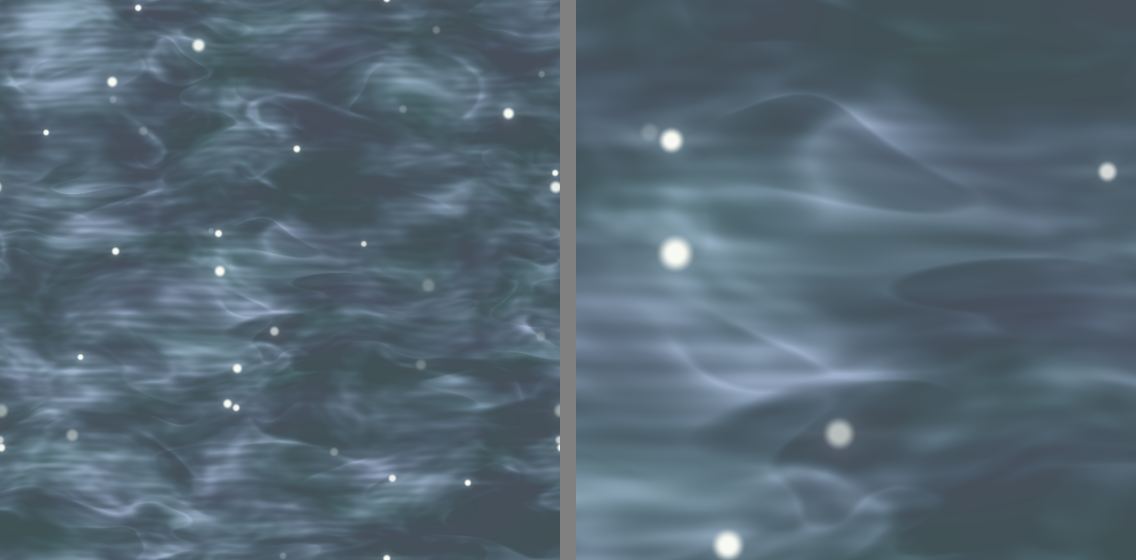
Left, the full canvas; right, a detail of the centre.
A Shadertoy shader for this texture:

```glsl
vec2 hash(vec2 p) {
    const uint MUL = 1664525u;
    uvec2 v = uvec2(p) * MUL + 1013904223u;
    v.x += v.y * MUL;
    v.y += v.x * MUL;
    v ^= v >> 16u;
    v.x += v.y * MUL;
    v.y += v.x * MUL;
    v ^= v >> 16u;
    return vec2(v >> 8u) / 16777216.0;
}

float cornerSlope(vec2 cell, vec2 offset, vec2 period, float seed) {
    float angle = 6.28318 * hash(mod(cell, period) + seed).x;
    return dot(vec2(cos(angle), sin(angle)), offset);
}

// Gradient noise on the unit square, wrapping after a whole number of cells
float noise(vec2 uv, vec2 period, float seed) {
    vec2 p = uv * period, cell = floor(p), f = p - cell;
    vec2 w = f * f * f * (f * (f * 6.0 - 15.0) + 10.0);
    vec2 e = vec2(1, 0);
    float low = mix(cornerSlope(cell, f, period, seed),
                    cornerSlope(cell + e.xy, f - e.xy, period, seed), w.x);
    float high = mix(cornerSlope(cell + e.yx, f - e.yx, period, seed),
                     cornerSlope(cell + e.xx, f - e.xx, period, seed), w.x);
    return mix(low, high, w.y);
}

float swell(vec2 uv) {
    float sum = 0.0, amplitude = 1.0;
    vec2 period = vec2(4, 10);
    for (int i = 0; i < 4; i++) {
        sum += amplitude * noise(uv, period, 100.0 + 150.0 * float(i));
        period *= 2.0;
        amplitude *= 0.62;
    }
    return sum;
}

// Bright edge with a sharp lower side and a slow fade above
float crest(vec2 uv, vec2 period, float seed) {
    float n = noise(uv, period, seed);
    return smoothstep(-0.07, 0.02, n) * exp(-9.0 * max(n, 0.0));
}

vec3 waterColor(float level) {
    float z = clamp(level, -1.4, 2.5);
    return vec3(0.31, 0.385, 0.435) + z * vec3(0.062, 0.075, 0.088)
         + z * z * vec3(0.022, 0.018, 0.020);
}

void mainImage(out vec4 fragColor, in vec2 fragCoord) {
    vec2 uv = fragCoord / iResolution.xy;

    // Bend the flat bands into rolling waves
    vec2 bent = uv + vec2(0.09, 0.045) * vec2(noise(uv, vec2(3, 5), 11.0),
                                               noise(uv, vec2(4, 5), 37.0));
    bent += vec2(0.035, 0.016) * vec2(noise(bent, vec2(8, 13), 53.0),
                                     noise(bent, vec2(9, 12), 79.0));

    // Wave body, lit crests and fine horizontal streaks
    float broad = noise(uv, vec2(2, 4), 907.0);
    float patches = smoothstep(-0.15, 0.3, noise(bent, vec2(5, 8), 811.0));
    float level = 3.1 * swell(bent) + 1.3 * broad - 0.1;
    level += 1.7 * patches * (crest(bent, vec2(4, 9), 701.0) - 0.2);
    level += 0.8 * patches * (crest(bent, vec2(9, 19), 743.0) - 0.2);
    float streaks = noise(uv + 0.2 * (bent - uv), vec2(7, 90), 1201.0);
    level += streaks * (0.5 + 0.7 * smoothstep(-0.5, 1.5, level));
    vec3 color = waterColor(level);

    // Slight shift between green shadow and violet blue sheen
    color += vec3(0.03, -0.01, 0.03) * noise(bent, vec2(6, 14), 1301.0);

    // Round glints of sunlight, each with a faint sideways smear
    for (int i = 0; i < 36; i++) {
        vec2 center = hash(vec2(i, 1409));
        vec2 kind = hash(vec2(i, 1511));
        vec2 d = fract(uv - center + 0.5) - 0.5;
        float strength = mix(0.22, 1.0, smoothstep(0.3, 0.65, kind.x));
        float radius = mix(0.007, 0.016, kind.y * kind.y);
        float disc = 1.0 - smoothstep(0.35 * radius, radius, length(d));
        float halo = exp(-dot(d, d) / (1.6 * radius * radius));
        float smear = exp(-abs(d.x) / 0.03 - d.y * d.y / 0.00002);
        color = mix(color, vec3(0.60, 0.69, 0.76), 0.35 * strength * max(halo, smear));
        color = mix(color, vec3(0.97, 0.98, 0.95), strength * disc);
    }

    fragColor = vec4(color, 1.0);
}
```
